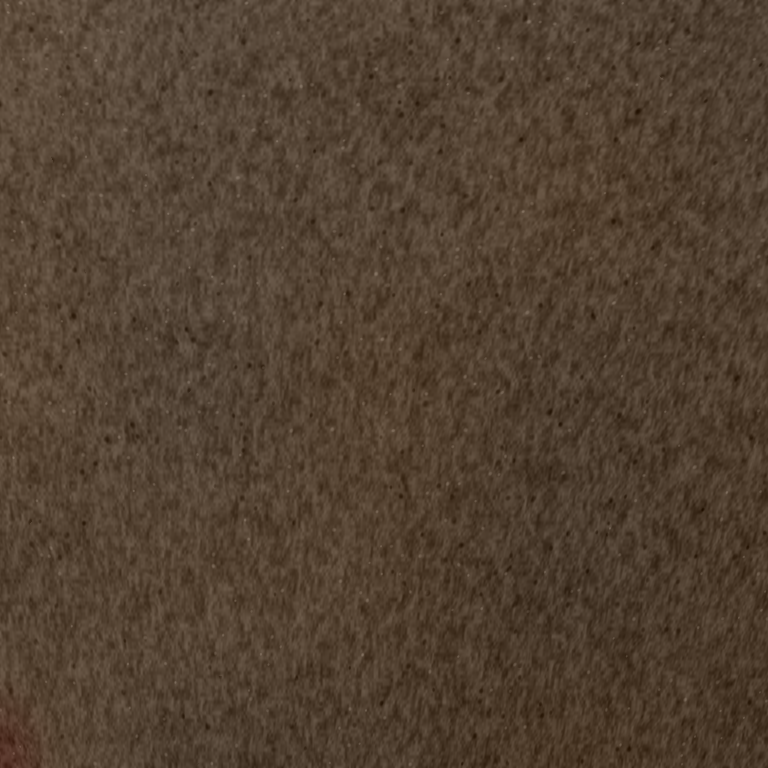
Write a Shadertoy shader that draws this texture.

```glsl
const vec3 BASE_BROWN = vec3(0.318, 0.251, 0.188);
const vec3 CORNER_RED = vec3(0.29, 0.12, 0.09);
const vec2 LIGHT_SLOPE = vec2(-0.050, 0.046);   // brighter to the upper left
const vec2 FIBRE_FREQ = vec2(235.0, 82.0);
const vec2 FINE_FREQ = vec2(390.0, 210.0);
const float CLUMP_FREQ = 62.0;
const float FIBRE_CONTRAST = 0.105;
const float FINE_CONTRAST = 0.085;
const float CLUMP_CONTRAST = 0.035;
const float MOTTLE_CONTRAST = 0.060;
const float FIBRE_LEAN = 0.28;
const float PIT_CELLS = 64.0;
const float PIT_DEPTH = 0.10;
const float GLINT_CELLS = 85.0;
const float GLINT_GAIN = 0.11;

float hash(vec2 cell, uint seed) {
    uvec2 q = uvec2(ivec2(cell) + 4096);
    uint h = q.x * 1597334673u ^ q.y * 3812015801u ^ seed * 2654435769u;
    h = (h ^ (h >> 15)) * 2246822519u;
    h = (h ^ (h >> 13)) * 3266489917u;
    return float((h ^ (h >> 16)) >> 8) / 16777216.0;
}

float noise(vec2 p, uint seed) {
    vec2 i = floor(p), f = fract(p);
    f = f * f * (3.0 - 2.0 * f);
    float low = mix(hash(i, seed), hash(i + vec2(1, 0), seed), f.x);
    float high = mix(hash(i + vec2(0, 1), seed), hash(i + vec2(1, 1), seed), f.x);
    return mix(low, high, f.y);
}

// Signed broad variation, about -0.5 to 0.5
float mottle(vec2 p) {
    float sum = 0.0, weight = 0.5;
    for (uint k = 0u; k < 4u; k++) {
        sum += weight * (noise(p, 20u + k) - 0.5);
        p = mat2(0.8, 0.6, -0.6, 0.8) * p * 2.1 + 3.7;
        weight *= 0.55;
    }
    return sum;
}

// Sparse soft ellipses, one at most in each grid cell
float specks(vec2 p, float cells, float chance, vec2 radius, uint seed) {
    vec2 cell = floor(p * cells);
    vec2 jitter = vec2(hash(cell, seed), hash(cell, seed + 1u));
    vec2 centre = (cell + 0.3 + 0.4 * jitter) / cells;
    float size = 0.6 + 0.5 * hash(cell, seed + 2u);
    float shape = 1.0 - smoothstep(0.2, 1.2, length((p - centre) / (radius * size)));
    return shape * step(hash(cell, seed + 3u), chance);
}

void mainImage(out vec4 fragColor, in vec2 fragCoord) {
    vec2 uv = fragCoord / iResolution.xy;

    // Broad light and soft stains
    float stain = mottle(uv * 3.0);
    float tone = dot(uv - 0.5, LIGHT_SLOPE) + MOTTLE_CONTRAST * stain;

    // Short upright fibres that lean over toward the right
    vec2 nap = uv;
    nap.x -= FIBRE_LEAN * (uv.x - 0.2) * uv.y;
    nap.x += 0.004 * noise(uv * 40.0, 5u);
    tone += FIBRE_CONTRAST * (noise(nap * FIBRE_FREQ, 1u) - 0.5);
    tone += FINE_CONTRAST * (noise(nap * FINE_FREQ, 2u) - 0.5);

    // Small shaded tufts
    float clump = noise(nap * CLUMP_FREQ * vec2(1.3, 0.9), 3u);
    tone -= CLUMP_CONTRAST * (smoothstep(0.45, 0.95, clump) - 0.25);

    // Dark pits, denser in the stains, and tiny glints
    float pitChance = clamp(0.09 - 0.25 * stain, 0.03, 0.2);
    tone -= PIT_DEPTH * specks(nap, PIT_CELLS, pitChance, vec2(0.0036, 0.0052), 40u);
    tone += GLINT_GAIN * specks(nap, GLINT_CELLS, 0.05, vec2(0.0026, 0.0032), 50u);

    // Slight warm and cool drift, with a red lower left corner
    float warmth = 0.016 * (noise(uv * 4.0 + 9.0, 7u) - 0.5);
    vec3 color = BASE_BROWN + tone + vec3(warmth, 0.0, -warmth);
    float corner = 1.0 - smoothstep(0.0, 0.11, length(uv * vec2(1.3, 0.8)));
    color = mix(color, CORNER_RED + tone, 0.65 * corner);

    fragColor = vec4(clamp(color, 0.0, 1.0), 1.0);
}
```
